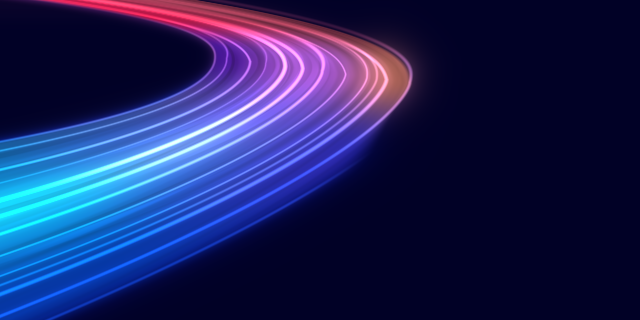
Reproduce this background procedurally as a WebGL 2 fragment shader.

```glsl
#version 300 es
precision highp float;

uniform vec2 u_resolution;
out vec4 outColor;

#define BACKGROUND vec3(0.004, 0.003, 0.150)
#define REACH 0.651
#define STREAK_COUNT 26
#define STREAK_GAIN 0.34
#define LINE_GAIN 0.80
#define HALO_SIZE 0.020
#define OUTER_GLOW 0.036
#define INNER_GLOW 0.012
#define TIP_GLOW vec3(0.62, 0.36, 0.18)

// Lane, half width and strength of the main light trails
const vec3 TRAILS[13] = vec3[13](
  vec3(0.00, 0.0035, 0.40), vec3(0.06, 0.0025, 0.40), vec3(0.18, 0.0040, 0.55),
  vec3(0.26, 0.0018, 0.25), vec3(0.36, 0.0070, 0.90), vec3(0.45, 0.0060, 0.70),
  vec3(0.55, 0.0050, 0.55), vec3(0.67, 0.0025, 0.45), vec3(0.78, 0.0022, 0.40),
  vec3(0.83, 0.0035, 0.35), vec3(0.88, 0.0065, 0.55), vec3(1.00, 0.0050, 0.50),
  vec3(1.13, 0.0045, 0.35));

float hash(float n) { return fract(sin(n * 127.1) * 43758.5453); }

float noise(float x) {
  float i = floor(x), f = fract(x);
  return mix(hash(i), hash(i + 1.0), f * f * (3.0 - 2.0 * f));
}

// Signed position along a lane: negative below its tip, positive above
float along(float lane, float y) {
  float dy = y - mix(0.823, 0.742, lane);
  float lower = 0.262 + lane * (0.264 - 0.068 * lane);
  return dy / (dy < 0.0 ? lower : mix(0.190, 0.255, lane));
}

// Horizontal place of a lane at a given height
float laneX(float lane, float y) {
  float u = along(lane, y);
  float bow = 1.55 + 0.57 * pow(max(1.0 - lane, 0.0), 3.0) - 0.1 * lane * lane;
  return mix(0.672, 1.281, lane) - REACH * pow(abs(u) + 1e-5, u < 0.0 ? bow : 2.3);
}

// Invert laneX by bisection
float findLane(vec2 p) {
  float lo = -0.4, hi = 1.9;
  for (int i = 0; i < 20; i++) {
    float mid = 0.5 * (lo + hi);
    if (laneX(mid, p.y) < p.x) lo = mid; else hi = mid;
  }
  return 0.5 * (lo + hi);
}

// Cyan through indigo to a warm tip and a red far end
vec3 roadColor(float u, float lane) {
  float k = clamp(lane, 0.0, 1.0);
  vec3 tip = mix(vec3(0.24, 0.06, 0.58), vec3(0.56, 0.29, 0.72), smoothstep(0.0, 0.4, k));
  tip = mix(tip, vec3(0.42, 0.24, 0.26), smoothstep(0.55, 0.95, k));
  vec3 far = mix(vec3(0.70, 0.04, 0.25), vec3(0.36, 0.14, 0.22), smoothstep(0.0, 0.8, k));
  vec3 c = mix(vec3(0.05, 0.50, 0.80), vec3(0.17, 0.36, 0.78), smoothstep(-1.25, -0.75, u));
  c = mix(c, vec3(0.33, 0.28, 0.76), smoothstep(-0.85, -0.35, u));
  vec3 edge = mix(vec3(0.02, 0.20, 0.62), vec3(0.16, 0.14, 0.62), smoothstep(-1.3, -0.5, u));
  c = mix(c, edge, smoothstep(0.55, 0.92, lane));
  c *= mix(0.72, 1.0, smoothstep(0.0, 0.3, k));
  c = mix(c, tip, smoothstep(-0.45, 0.0, u));
  return mix(c, far, smoothstep(0.15, 0.7, u));
}

vec3 trailColor(float u) {
  vec3 c = mix(vec3(0.05, 0.85, 1.0), vec3(0.70, 0.85, 1.0), smoothstep(-1.2, -0.75, u));
  c = mix(c, vec3(0.95, 0.62, 0.95), smoothstep(-0.6, -0.1, u));
  return mix(c, vec3(0.90, 0.34, 0.40), smoothstep(0.15, 0.7, u));
}

void main() {
  vec2 p = gl_FragCoord.xy / u_resolution.y;
  float pixel = 1.0 / u_resolution.y;
  float lane = findLane(p);
  float u = along(lane, p.y);

  // Width of one lane unit, measured across the curve
  const float E = 0.002;
  float slopeLane = (laneX(lane + E, p.y) - laneX(lane - E, p.y)) / (2.0 * E);
  float slopeY = (laneX(lane, p.y + E) - laneX(lane, p.y - E)) / (2.0 * E);
  float span = max(slopeLane, 0.02) / length(vec2(1.0, slopeY));

  // Road body: firm inner rim, outer rim that melts away below the bend
  float lowerPart = smoothstep(-0.15, -0.6, u);
  float rim = mix(1.02, 1.20, lowerPart);
  float inside = smoothstep(-0.004, 0.008, lane * span) * smoothstep(rim, rim - mix(0.04, 0.20, lowerPart), lane);
  float grain = 0.6 * noise(lane * 26.0) + 0.4 * noise((lane + 0.08 * u) * 55.0);
  vec3 road = roadColor(u, lane) * (0.84 + 0.28 * grain);

  // Wide bright flow through the middle lanes
  float flow = (lane - 0.42) / 0.13;
  vec3 flowColor = mix(vec3(0.04, 0.34, 0.22), vec3(0.18, 0.22, 0.16), smoothstep(-1.1, -0.7, u));
  road += flowColor * exp(-flow * flow) * smoothstep(-0.3, -0.75, u);

  // Scattered light and dark streaks that drift across the lanes
  for (int i = 0; i < STREAK_COUNT; i++) {
    float n = float(i) + 1.0;
    float center = mix(-1.3, 0.6, hash(n + 40.0));
    float fade = smoothstep(0.75, 0.1, abs(u - center));
    float halfWidth = mix(0.002, 0.014, hash(n + 80.0));
    float drift = 0.14 * (hash(n + 160.0) - 0.5) * (u - center);
    float d = abs(lane - hash(n) - drift) * span;
    float band = smoothstep(halfWidth + pixel, halfWidth - pixel, d);
    road *= 1.0 + band * fade * STREAK_GAIN * (hash(n + 120.0) - 0.5);
  }
  vec3 color = mix(BACKGROUND, road, inside);

  // Soft light spilling past both edges
  vec3 spill = mix(vec3(0.02, 0.08, 0.55), vec3(0.26, 0.08, 0.26), smoothstep(-0.5, 0.1, u));
  float outer = exp(-max(lane - rim + 0.1, 0.0) * span / OUTER_GLOW) * smoothstep(1.8, 1.1, lane);
  float inner = exp(-max(-lane, 0.0) * span / INNER_GLOW) * smoothstep(-0.38, -0.1, lane);
  outer *= smoothstep(0.5, -0.1, u) * step(0.5, lane);
  color += spill * (1.0 - inside) * (0.45 * outer + 0.6 * inner * step(lane, 0.5));

  // Main light trails with halos, fanning out past the bend
  vec3 hue = trailColor(u);
  float brightness = mix(1.0, 0.40, smoothstep(0.1, 0.8, u));
  for (int i = 0; i < TRAILS.length(); i++) {
    vec3 trail = TRAILS[i];
    float fan = 0.12 * sin(float(i) * 2.4) * max(u, 0.0);
    float d = abs(lane - trail.x - fan) * span;
    float core = smoothstep(trail.y + pixel, trail.y * 0.4 - pixel * 0.5, d);
    float halo = 0.20 * exp(-d / HALO_SIZE);
    float edge = smoothstep(0.75, 1.0, trail.x) * smoothstep(-0.2, -0.65, u);
    vec3 tint = mix(hue, vec3(0.14, 0.36, 1.0), edge * 0.85);
    float shown = trail.x > 1.05 ? smoothstep(-0.4, -0.8, u) : 1.0;
    color += tint * (core + halo) * trail.z * shown * brightness * LINE_GAIN;
  }

  // Warm glow around the bend
  vec2 bend = p - vec2(1.20, 0.765);
  color += TIP_GLOW * 0.45 * exp(-dot(bend, bend) / 0.011);
  outColor = vec4(clamp(color, 0.0, 1.0), 1.0);
}
```
